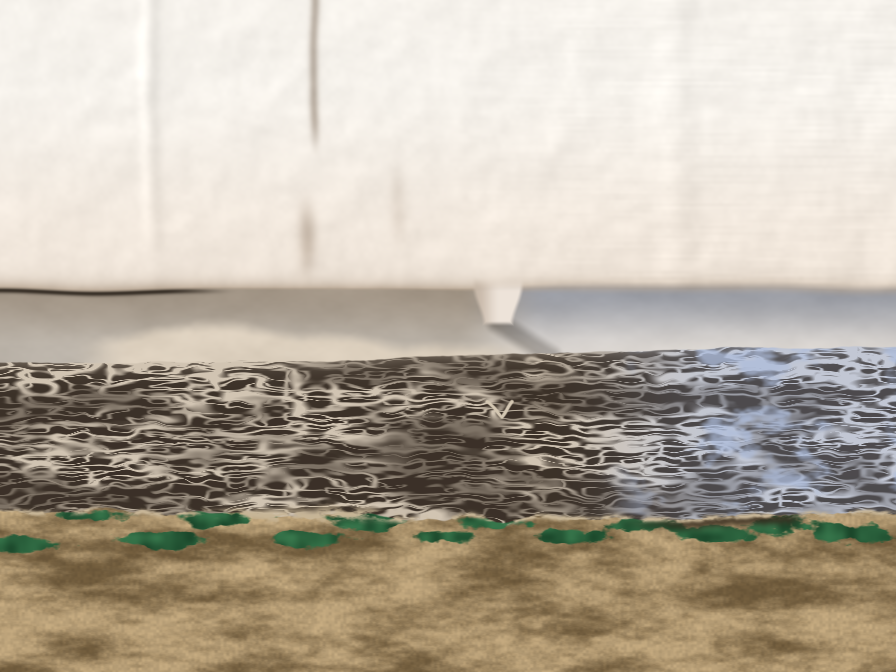
A Shadertoy shader for this texture:

```glsl
float hash(vec2 p) {
    vec3 q = fract(p.xyx * 0.1031);
    q += dot(q, q.yzx + 33.33);
    return fract((q.x + q.y) * q.z);
}

float noise(vec2 p) {
    vec2 i = floor(p), f = fract(p);
    f = f * f * (3.0 - 2.0 * f);
    return mix(mix(hash(i), hash(i + vec2(1, 0)), f.x),
               mix(hash(i + vec2(0, 1)), hash(i + vec2(1, 1)), f.x), f.y);
}

float fbm(vec2 p) {
    float sum = 0.0, gain = 0.533;
    for (int i = 0; i < 4; i++) {
        sum += gain * noise(p);
        p = p * 2.03 + 17.0;
        gain *= 0.5;
    }
    return sum;
}

float bump(float x, float center, float width) {
    float d = (x - center) / width;
    return exp(-d * d);
}

float span(float y, float low, float high, float soft) {
    return smoothstep(low - soft, low + soft, y) * (1.0 - smoothstep(high - soft, high + soft, y));
}

float segment(vec2 p, vec2 a, vec2 b) {
    vec2 d = b - a;
    return length(p - a - d * clamp(dot(p - a, d) / dot(d, d), 0.0, 1.0));
}

vec3 paintedWall(vec2 p, float lip) {
    vec3 col = mix(vec3(0.945, 0.905, 0.86), vec3(0.965, 0.95, 0.925), smoothstep(0.6, 0.9, p.y));
    // Lumpy relief and brush marks
    float relief = fbm(p * 17.0) - fbm(p * 17.0 + vec2(0.22, -0.22));
    float brush = noise(p * vec2(14.0, 210.0)) - 0.5;
    col += 0.1 * relief + 0.022 * brush * smoothstep(0.5, 1.1, p.x);
    // Vertical ridges and creases
    float wobble = 0.008 * (noise(vec2(p.y * 14.0, 3.0)) - 0.5);
    float x = p.x + wobble;
    float ridge = bump(x, 0.215, 0.009) - 1.2 * bump(x, 0.233, 0.01);
    col += 0.045 * ridge * smoothstep(0.58, 0.72, p.y);
    col += 0.02 * (bump(x, 0.99, 0.02) - bump(x, 1.025, 0.018));
    float crease = 0.25 * bump(x, 0.47, 0.007) * smoothstep(0.76, 0.83, p.y);
    crease += 0.17 * bump(x, 0.454, 0.013) * span(p.y, 0.605, 0.69, 0.035);
    crease += 0.07 * bump(x, 0.59, 0.012) * span(p.y, 0.65, 0.74, 0.03);
    col -= crease * vec3(0.9, 1.0, 1.08);
    // Rounded underside
    return col - vec3(0.22, 0.25, 0.28) * exp(-max(p.y - lip, 0.0) / 0.011);
}

vec3 shadedLedge(vec2 p, float lip) {
    float right = smoothstep(0.68, 0.82, p.x);
    float rise = smoothstep(0.47, lip, p.y);
    vec3 warm = mix(vec3(0.73, 0.70, 0.66), vec3(0.63, 0.58, 0.52), rise);
    vec3 cool = mix(vec3(0.86, 0.84, 0.82), vec3(0.60, 0.61, 0.64), rise);
    vec3 col = mix(warm, cool, right);
    float lit = 0.485 + 0.035 * bump(p.x, 0.32, 0.16) + 0.025 * (fbm(p * 10.0) - 0.5);
    float glow = 1.0 - smoothstep(lit - 0.012, lit + 0.012, p.y);
    col = mix(col, vec3(0.86, 0.81, 0.74), glow * smoothstep(0.1, 0.2, p.x) * (1.0 - right));
    float streak = segment(p, vec2(0.74, 0.52), vec2(0.82, 0.47));
    col -= 0.2 * (1.0 - smoothstep(0.004, 0.022, streak));
    return col + 0.07 * (fbm(p * vec2(18.0, 30.0)) - 0.5);
}

float strands(vec2 p, vec2 scale) {
    return smoothstep(0.62, 0.98, 1.0 - abs(2.0 * noise(p * scale) - 1.0));
}

vec3 crackedPaint(vec2 p, float top) {
    vec2 q = p;
    q.y += 0.022 * (fbm(p * vec2(9.0, 16.0)) - 0.5) + 0.005 * (noise(p * vec2(48.0, 70.0)) - 0.5);
    float patchy = fbm(p * vec2(6.0, 20.0) + 8.0);
    float right = smoothstep(0.8, 1.1, p.x);
    float light = max(strands(q, vec2(17.0, 120.0)), 0.8 * strands(q + 5.0, vec2(34.0, 190.0)));
    light *= 0.45 + 0.75 * smoothstep(0.35, 0.68, patchy) + 0.2 * right;
    light += 0.3 * exp(-(top - p.y) / 0.012);
    vec3 dark = mix(vec3(0.23, 0.19, 0.155), vec3(0.30, 0.29, 0.30), right);
    vec3 pale = mix(vec3(0.82, 0.77, 0.70), vec3(0.76, 0.78, 0.83), right);
    vec3 col = mix(dark, pale, clamp(light, 0.0, 1.0));
    // Bluish scuffs
    float scuff = smoothstep(0.52, 0.68, fbm(p * vec2(14.0, 24.0) + 3.0)) * smoothstep(0.88, 1.02, p.x);
    col = mix(col, vec3(0.68, 0.74, 0.86), 0.75 * scuff);
    // Small forked chip
    vec2 tip = vec2(0.747, 0.378);
    float fork = min(segment(q, tip, tip + vec2(-0.022, 0.022)), segment(q, tip, tip + vec2(0.015, 0.024)));
    return mix(col, vec3(0.83, 0.78, 0.70), 1.0 - smoothstep(0.001, 0.004, fork));
}

vec3 wornWood(vec2 p, float px) {
    float grain = fbm(p * vec2(8.0, 26.0)) + 0.35 * (fbm(p * vec2(45.0, 120.0)) - 0.5);
    vec3 col = mix(vec3(0.43, 0.35, 0.23), vec3(0.74, 0.64, 0.48), smoothstep(0.2, 0.8, grain));
    col *= 0.94 + 0.12 * noise(p * 230.0);
    // Green flakes in two staggered rows
    float ragged = 0.024 * (fbm(p * vec2(30.0, 55.0)) - 0.5);
    for (int i = 0; i < 13; i++) {
        float k = float(i), side = 1.0 - 2.0 * mod(k, 2.0);
        vec2 center = vec2(0.035 + 0.102 * k, 0.212 - 0.022 * side * exp(-0.12 * k));
        vec2 d = p - center;
        float size = 0.007 + 0.005 * hash(vec2(k, 4.0));
        float dist = length(d * vec2(0.2, 1.0)) - size + ragged;
        vec3 green = mix(vec3(0.10, 0.27, 0.16), vec3(0.22, 0.47, 0.30), noise(p * 60.0));
        col = mix(col, green, 1.0 - smoothstep(-px, px + 0.001, dist));
    }
    return col;
}

void mainImage(out vec4 fragColor, in vec2 fragCoord) {
    vec2 p = fragCoord / iResolution.y;
    float px = 1.0 / iResolution.y;
    float lip = 0.569 + 0.006 * (noise(vec2(p.x * 7.0, 1.0)) - 0.5);
    float top = mix(0.461, 0.483, smoothstep(0.3, 1.2, p.x)) + 0.007 * (fbm(vec2(p.x * 22.0, 5.0)) - 0.5);
    float base = 0.238 - 0.01 * bump(p.x, 0.85, 0.35) + 0.02 * (fbm(vec2(p.x * 20.0, 9.0)) - 0.5);

    // Wood, with a shadow gap and chipped rim below the cracked paint
    vec3 col = wornWood(p, px);
    float gap = bump(p.y, base - 0.006, 0.009) * smoothstep(0.4, 0.65, noise(vec2(p.x * 9.0, 2.0)));
    col = mix(col, vec3(0.20, 0.16, 0.11), 0.8 * gap * smoothstep(0.9, 1.05, p.x));
    col = mix(col, crackedPaint(p, top), smoothstep(base - px, base + px, p.y));
    float rim = bump(p.y, base, 0.004 + 0.009 * bump(p.x, 0.47, 0.1));
    col = mix(col, vec3(0.78, 0.71, 0.59), rim * smoothstep(0.38, 0.62, fbm(p * vec2(35.0, 90.0))));

    // Ledge, dark slit and overhanging wall
    col = mix(col, shadedLedge(p, lip), smoothstep(top - px, top + px, p.y));
    float slit = bump(p.y, lip - 0.004, 0.004) * (1.0 - smoothstep(0.24, 0.36, p.x));
    col = mix(col, vec3(0.16, 0.13, 0.10), 0.85 * slit);
    float soft = mix(0.003, 0.012, smoothstep(0.65, 0.9, p.x));
    col = mix(col, paintedWall(p, lip), smoothstep(lip - soft, lip + soft, p.y));

    // Hanging drip of paint
    float halfWidth = mix(0.021, 0.036, smoothstep(0.515, 0.575, p.y));
    float drip = max(abs(p.x - 0.741) - halfWidth, 0.518 - p.y);
    vec3 dripColor = mix(vec3(0.78, 0.72, 0.66), vec3(0.93, 0.89, 0.85), smoothstep(0.708, 0.745, p.x));
    float dripMask = (1.0 - smoothstep(-0.005, 0.004, drip)) * (1.0 - smoothstep(0.565, 0.59, p.y));
    fragColor = vec4(mix(col, dripColor, dripMask), 1.0);
}
```
